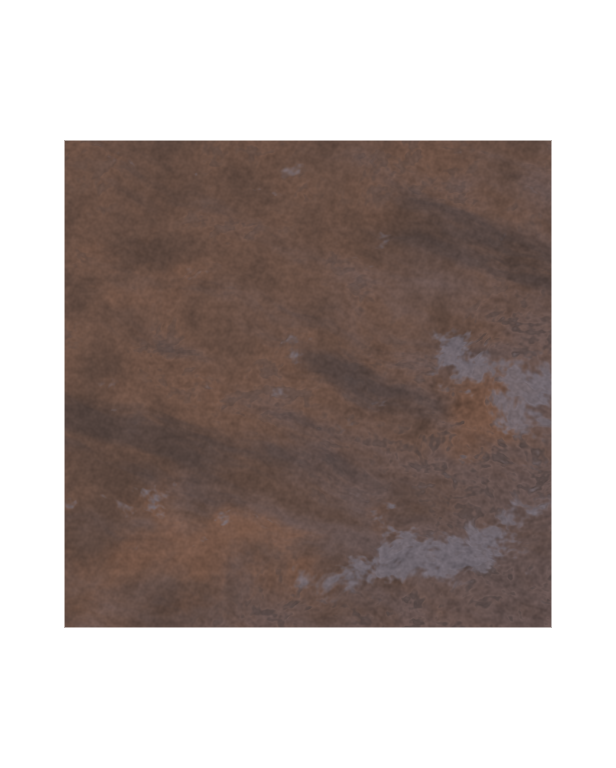
Write a Shadertoy shader that draws this texture.

```glsl
vec2 gradientAt(vec2 cell, vec2 period, float seed) {
    cell = mod(cell, period) + seed * 7.3;
    float angle = 6.2832 * fract(sin(dot(cell, vec2(127.1, 311.7))) * 43758.5);
    return vec2(cos(angle), sin(angle));
}

float gradientNoise(vec2 p, vec2 period, float seed) {
    vec2 cell = floor(p), f = p - cell;
    vec2 w = f * f * f * (f * (f * 6.0 - 15.0) + 10.0);
    vec2 e = vec2(1, 0);
    float a = dot(gradientAt(cell, period, seed), f);
    float b = dot(gradientAt(cell + e.xy, period, seed), f - e.xy);
    float c = dot(gradientAt(cell + e.yx, period, seed), f - e.yx);
    float d = dot(gradientAt(cell + e.xx, period, seed), f - e.xx);
    return mix(mix(a, b, w.x), mix(c, d, w.x), w.y);
}

// Layered noise that wraps over the unit square
float fbm(vec2 s, vec2 cells, int octaves, float gain, float seed) {
    float sum = 0.0, amplitude = 1.0;
    for (int i = 0; i < octaves; i++) {
        sum += amplitude * gradientNoise(s * cells, cells, seed + float(i));
        cells *= 2.0;
        amplitude *= gain;
    }
    return sum;
}

// Soft elongated spot around a centre, falling along a slope
float spot(vec2 s, vec2 centre, vec2 size, float slope) {
    vec2 d = s - centre;
    d.y -= slope * d.x;
    d /= size;
    return exp(-dot(d, d));
}

vec3 rustySlab(vec2 s) {
    float broad = fbm(s, vec2(3), 4, 0.5, 1.0);
    vec2 warped = s + 0.04 * vec2(broad, fbm(s, vec2(4), 3, 0.5, 11.0));
    float mottle = fbm(warped, vec2(8), 5, 0.6, 21.0);
    float patches = fbm(warped, vec2(7, 9), 5, 0.55, 31.0);
    float crust = fbm(warped, vec2(24, 30), 3, 0.75, 41.0);
    float grain = fbm(s, vec2(75), 2, 0.7, 51.0);
    float streaks = fbm(vec2(warped.x, warped.y + warped.x / 3.0), vec2(3, 12), 5, 0.55, 61.0);

    // Weathering is strongest at the lower right, with a fainter zone on top
    float weathered = smoothstep(-0.1, 0.6, s.x - s.y + 0.5 * broad);
    float rough = max(weathered, 0.55 * smoothstep(0.0, 0.4, broad + 0.5 * mottle + 0.6 * s.y - 0.45));

    // Brown ground, rust clouds and violet grey veil
    vec3 color = mix(vec3(0.365, 0.285, 0.25), vec3(0.43, 0.325, 0.275), smoothstep(-0.5, 0.5, broad + 0.5 * mottle));
    float veil = smoothstep(-0.2, 0.6, 0.6 * s.x - 0.5 * s.y + 0.4 * streaks + 0.3 * mottle);
    color = mix(color, vec3(0.405, 0.34, 0.335), 0.8 * veil);
    float rust = spot(s, vec2(0.87, 0.45), vec2(0.10, 0.09), 0.3)
               + 0.8 * spot(s, vec2(0.25, 0.14), vec2(0.35, 0.13), 0.0)
               + 0.4 * spot(s, vec2(0.2, 0.65), vec2(0.25, 0.2), -0.4);
    color = mix(color, vec3(0.475, 0.345, 0.28), 0.75 * smoothstep(0.25, 0.9, rust + 0.6 * patches));

    // Smoky bands
    float bands = spot(s, vec2(0.1, 0.41), vec2(0.38, 0.06), -0.22)
                + 0.8 * spot(s, vec2(0.92, 0.76), vec2(0.25, 0.07), -0.4)
                + 0.6 * spot(s, vec2(0.55, 0.53), vec2(0.2, 0.09), -0.3);
    color = mix(color, vec3(0.285, 0.24, 0.23), 0.65 * smoothstep(0.2, 1.0, bands + 0.9 * streaks));

    // Blue grey flakes and dark pits
    float flakes = spot(s, vec2(0.66, 0.13), vec2(0.12, 0.05), 0.1)
                 + spot(s, vec2(0.84, 0.16), vec2(0.1, 0.06), 0.3)
                 + 0.9 * spot(s, vec2(0.96, 0.48), vec2(0.09, 0.07), 0.2)
                 + 0.7 * spot(s, vec2(0.82, 0.56), vec2(0.06, 0.05), -0.4)
                 + 0.4 * spot(s, vec2(0.15, 0.24), vec2(0.18, 0.05), 0.0);
    float flakeMask = smoothstep(0.45, 0.85, 0.75 * flakes + 0.7 * patches + 0.35 * crust + 0.2 * weathered);
    color = mix(color, vec3(0.45, 0.43, 0.47), 0.75 * flakeMask);
    float pits = smoothstep(0.05, 0.6, crust + 0.6 * mottle) * rough * (1.0 - 0.6 * flakeMask);
    color = mix(color, vec3(0.255, 0.22, 0.215), 0.65 * pits);

    // Fine relief
    return color * (1.0 + 0.09 * mottle + 0.10 * grain + (0.04 + 0.12 * rough) * crust);
}

void mainImage(out vec4 fragColor, in vec2 fragCoord) {
    vec2 p = (fragCoord - 0.5 * iResolution.xy) / iResolution.y;
    float halfSide = 0.317;
    vec3 slab = rustySlab(p / (2.0 * halfSide) + 0.5);

    // Square slab on white ground
    float inside = halfSide - max(abs(p.x), abs(p.y));
    float coverage = clamp(inside * iResolution.y + 0.5, 0.0, 1.0);
    fragColor = vec4(mix(vec3(1), slab, coverage), 1.0);
}
```
